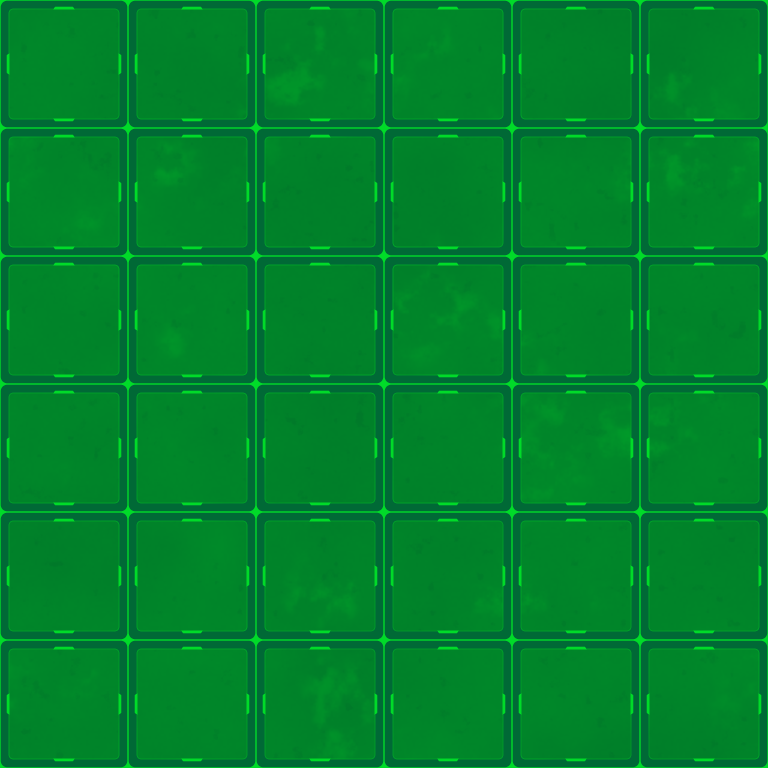
This pattern is drawn by a WebGL 1 fragment shader. Its source:

```glsl
precision highp float;
// Grid of framed green panels: bright seams with rounded corners, a dark frame,
// a thin inner outline and a small tab on each side. Rounded-box distances give
// the shapes; wrapping value noise gives the clouds, scuffs and specks.

#define TILES 6.0
#define SEAM_HALF 0.0055
#define OUTER_RADIUS 0.052
#define PANEL_HALF 0.430
#define PANEL_RADIUS 0.034
#define OUTLINE_HALF 0.0027
#define TAB_HALF vec2(0.083, 0.0105)
#define CLOUD_AMOUNT 0.13
#define GLOW_COLOR vec3(0.0, 0.86, 0.16)
#define LINE_COLOR vec3(0.0, 0.72, 0.15)
#define FRAME_COLOR vec3(0.0, 0.41, 0.21)
#define PANEL_COLOR vec3(0.0, 0.515, 0.16)

uniform vec2 u_resolution;

float hash(vec2 p) {
  vec3 q = fract(vec3(p.xyx) * 0.1031);
  q += dot(q, q.yzx + 33.33);
  return fract((q.x + q.y) * q.z);
}

// Value noise that repeats after `period` cells
float wrapNoise(vec2 uv, float period, float seed) {
  vec2 p = uv * period;
  vec2 cell = floor(p);
  vec2 f = fract(p);
  f = f * f * (3.0 - 2.0 * f);
  vec2 a = mod(cell, period);
  vec2 b = mod(cell + 1.0, period);
  return mix(mix(hash(a + seed), hash(vec2(b.x, a.y) + seed), f.x),
             mix(hash(vec2(a.x, b.y) + seed), hash(b + seed), f.x), f.y);
}

float wrapFbm(vec2 uv, float period, float seed) {
  float sum = 0.0;
  float weight = 0.5;
  for (int i = 0; i < 5; i++) {
    sum += weight * wrapNoise(uv, period, seed);
    period *= 2.0;
    weight *= 0.5;
    seed += 17.0;
  }
  return sum / 0.96875;
}

float roundedBox(vec2 p, float halfSize, float radius) {
  vec2 q = abs(p) - halfSize + radius;
  return length(max(q, 0.0)) + min(max(q.x, q.y), 0.0) - radius;
}

// Share of a pixel lying inside the shape
float coverage(float d, float pixel) {
  return clamp(0.5 - d / pixel, 0.0, 1.0);
}

vec3 panelSurface(vec2 uv) {
  float clouds = wrapFbm(uv, 7.0, 3.0) - 0.5;
  float scuffArea = smoothstep(0.56, 0.80, wrapFbm(uv, 9.0, 51.0));
  float scuffs = scuffArea * smoothstep(0.4, 0.8, wrapFbm(uv, 48.0, 83.0));
  float specks = smoothstep(0.68, 0.85, wrapFbm(uv, 64.0, 127.0));
  float grain = wrapNoise(uv, 256.0, 211.0) - 0.5;
  float shade = 1.0 + CLOUD_AMOUNT * clouds + 0.14 * scuffs - 0.05 * specks + 0.012 * grain;
  return PANEL_COLOR * vec3(1.0, shade, 1.0);
}

void main() {
  vec2 uv = gl_FragCoord.xy / u_resolution;
  vec2 p = fract(uv * TILES) - 0.5;
  float pixel = TILES / min(u_resolution.x, u_resolution.y);

  // Seam and dark frame
  float frame = roundedBox(p, 0.5 - SEAM_HALF, OUTER_RADIUS);
  vec3 color = mix(GLOW_COLOR, FRAME_COLOR, coverage(frame, pixel));

  // Worn panel and its thin outline
  float panel = roundedBox(p, PANEL_HALF, PANEL_RADIUS);
  color = mix(color, panelSurface(uv), coverage(panel, pixel));
  float outline = coverage(panel - OUTLINE_HALF, pixel) - coverage(panel + OUTLINE_HALF, pixel);
  float wear = mix(0.65, 1.0, wrapNoise(uv, 30.0, 307.0));
  color = mix(color, LINE_COLOR, outline * wear);

  // Tapered tabs, folded onto all four sides
  vec2 q = abs(p);
  float along = min(q.x, q.y);
  float outward = max(q.x, q.y) - PANEL_HALF - 0.007;
  float taper = TAB_HALF.x - 0.6 * (outward + TAB_HALF.y);
  float tab = coverage(abs(outward) - TAB_HALF.y, pixel) * coverage(along - taper, pixel);
  color = mix(color, GLOW_COLOR, tab);

  gl_FragColor = vec4(color, 1.0);
}
```
